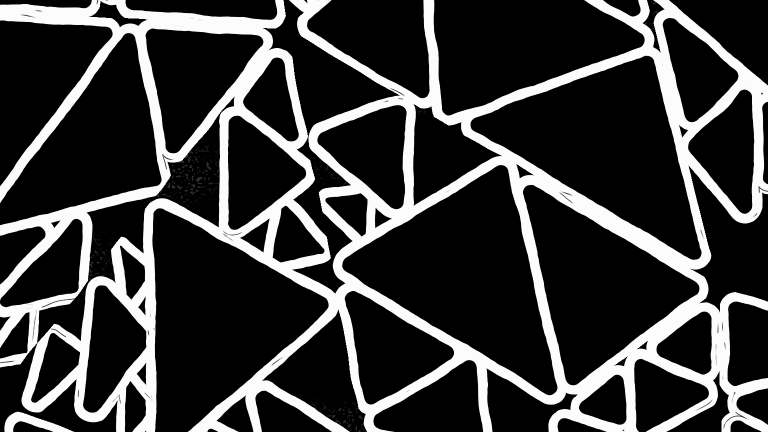
This pattern is drawn by a WebGL 2 fragment shader. Its source:

```glsl
#version 300 es
precision highp float;
// Hand-inked rounded triangles, white outlines packed on black.
// A jittered triangular grid is split recursively: each cell is outlined whole,
// left empty, or given an inscribed triangle whose three corner cells are split again.
uniform vec2 u_resolution;
out vec4 fragColor;

// All lengths are in canvas heights.
const vec3 INK = vec3(0.99);
const vec3 PAPER = vec3(0.0);
const float CELL_SIZE = 0.95;
const float CELL_JITTER = 0.14;
const float GRID_ANGLE = 0.33;
const float HALF_STROKE = 0.0112;
const float CORNER_RADIUS = 0.029;
const float CORNER_GROWTH = 0.008;
const float WHOLE_INSET = 0.0085;
const float MIN_INRADIUS = 0.045;
const float MIN_ROUNDNESS = 0.15;
const float WOBBLE = 0.0035;
const float EDGE_ROUGHNESS = 0.002;
const float DUST_LEVEL = 0.2;
const int LEVELS = 3;
// Share of cells left empty and outlined whole, per level.
const float EMPTY_SHARE[3] = float[3](0.0, 0.1, 0.36);
const float WHOLE_SHARE[3] = float[3](0.0, 0.36, 0.3);

float hash(vec2 p) {
    vec3 q = fract(p.xyx * vec3(0.1031, 0.1030, 0.0973));
    q += dot(q, q.yzx + 33.33);
    return fract((q.x + q.y) * q.z);
}

float noise(vec2 p) {
    vec2 i = floor(p), f = fract(p);
    f = f * f * (3.0 - 2.0 * f);
    return mix(mix(hash(i), hash(i + vec2(1, 0)), f.x),
               mix(hash(i + vec2(0, 1)), hash(i + vec2(1, 1)), f.x), f.y);
}

float nearer(float a, float b) { return abs(a) < abs(b) ? a : b; }
// Positive when p lies left of the line from a to b.
float side(vec2 p, vec2 a, vec2 b) { return (b.x - a.x) * (p.y - a.y) - (b.y - a.y) * (p.x - a.x); }
bool holds(vec2 p, vec2 a, vec2 b, vec2 c) { return min(side(p, a, b), min(side(p, b, c), side(p, c, a))) >= 0.0; }

float segmentDistance(vec2 p, vec2 a, vec2 b) {
    vec2 e = b - a, v = p - a;
    return length(v - e * clamp(dot(v, e) / dot(e, e), 0.0, 1.0));
}

// Signed distance to a counter-clockwise triangle, inset and rounded.
float roundedTriangle(vec2 p, vec2 a, vec2 b, vec2 c, float inset) {
    vec3 len = vec3(distance(b, c), distance(c, a), distance(a, b));
    float perimeter = len.x + len.y + len.z;
    vec2 center = (a * len.x + b * len.y + c * len.z) / perimeter;
    float inradius = side(c, a, b) / perimeter;
    float radius = min(CORNER_RADIUS, 0.45 * inradius);
    float shrink = 1.0 - (radius + inset) / inradius;
    a = mix(center, a, shrink); b = mix(center, b, shrink); c = mix(center, c, shrink);
    float d = min(segmentDistance(p, a, b), min(segmentDistance(p, b, c), segmentDistance(p, c, a)));
    return (holds(p, a, b, c) ? -d : d) - radius;
}

vec2 gridVertex(vec2 id) {
    vec2 jitter = vec2(hash(id + 17.3), hash(id + 71.9)) * 2.0 - 1.0;
    return CELL_SIZE * (vec2(id.x + 0.5 * id.y, 0.866 * id.y) + CELL_JITTER * jitter);
}

// Finds the grid triangle that holds p and returns its seed.
float findCell(vec2 p, out vec2 a, out vec2 b, out vec2 c) {
    vec2 q = p / CELL_SIZE;
    vec2 base = floor(vec2(q.x - q.y * 0.57735, q.y / 0.866));
    for (int k = 0; k < 18; k++) {
        vec2 id = base + vec2(k % 3, (k / 3) % 3) - 1.0;
        bool upper = k >= 9;
        a = gridVertex(upper ? id + 1.0 : id);
        b = gridVertex(id + (upper ? vec2(0, 1) : vec2(1, 0)));
        c = gridVertex(id + (upper ? vec2(1, 0) : vec2(0, 1)));
        if (holds(p, a, b, c)) return hash(id + (upper ? 43.7 : 5.1));
    }
    return 0.5;
}

// Signed distance to the nearest outline.
float outlineDistance(vec2 p) {
    vec2 a, b, c;
    float seed = findCell(p, a, b, c), d = 1.0;
    for (int level = 0; level < LEVELS; level++) {
        vec3 len = vec3(distance(b, c), distance(c, a), distance(a, b));
        float inradius = side(c, a, b) / (len.x + len.y + len.z);
        float longest = max(len.x, max(len.y, len.z));
        float choice = hash(vec2(seed * 91.7, 3.1)) - EMPTY_SHARE[level];
        if (choice < 0.0 || inradius < max(MIN_INRADIUS, MIN_ROUNDNESS * longest)) break;
        if (choice < WHOLE_SHARE[level]) return nearer(d, roundedTriangle(p, a, b, c, WHOLE_INSET));
        vec3 t = vec3(hash(vec2(seed * 57.3, 1.7)), hash(vec2(seed * 57.3, 8.2)), hash(vec2(seed * 57.3, 14.9)));
        t = mix(vec3(0.35), vec3(0.59), t);
        vec2 ab = mix(a, b, t.x), bc = mix(b, c, t.y), ca = mix(c, a, t.z);
        d = nearer(d, roundedTriangle(p, ab, bc, ca, -CORNER_GROWTH));
        float corner = 1.0;
        if (side(p, ca, ab) < 0.0) { b = ab; c = ca; }
        else if (side(p, ab, bc) < 0.0) { a = ab; c = bc; corner = 2.0; }
        else if (side(p, bc, ca) < 0.0) { a = ca; b = bc; corner = 3.0; }
        else break;
        seed = hash(vec2(seed * 83.1, corner * 7.7));
    }
    return d;
}

// Ink coverage: rough strokes, short dry streaks and faint dust in the gaps.
float inkAt(vec2 uv, float blur) {
    vec2 p = uv + WOBBLE * (vec2(noise(uv * 16.0), noise(uv * 16.0 + 40.0)) * 2.0 - 1.0);
    float turnCos = cos(GRID_ANGLE), turnSin = sin(GRID_ANGLE);
    float d = outlineDistance(mat2(turnCos, turnSin, -turnSin, turnCos) * p + vec2(3.4, 2.3));
    float rough = EDGE_ROUGHNESS * (noise(uv * 34.0) + 0.6 * noise(uv * 110.0) - 0.8);
    float ink = 1.0 - smoothstep(-blur, blur, abs(d) - HALF_STROKE - rough);
    float dry = smoothstep(0.75, 0.85, noise(uv * 13.0 + 9.0)) * smoothstep(0.45, 0.6, noise(uv * 55.0));
    float streak = abs(d - HALF_STROKE * (noise(uv * 21.0 + 5.0) - 0.3));
    ink *= 1.0 - 0.8 * dry * (1.0 - smoothstep(0.0003, 0.0016, streak));
    float patches = smoothstep(0.6, 0.85, noise(uv * 5.0 + 21.0)) * step(0.0, d);
    return max(ink, DUST_LEVEL * patches * smoothstep(0.65, 0.85, noise(uv * 240.0)));
}

void main() {
    float pixel = 1.0 / u_resolution.y, ink = 0.0;
    for (int k = 0; k < 4; k++) {
        vec2 offset = vec2(k % 2, k / 2) * 0.5 - 0.25;
        ink += 0.25 * inkAt((gl_FragCoord.xy + offset) * pixel, 0.3 * pixel);
    }
    fragColor = vec4(mix(PAPER, INK, ink), 1.0);
}
```
